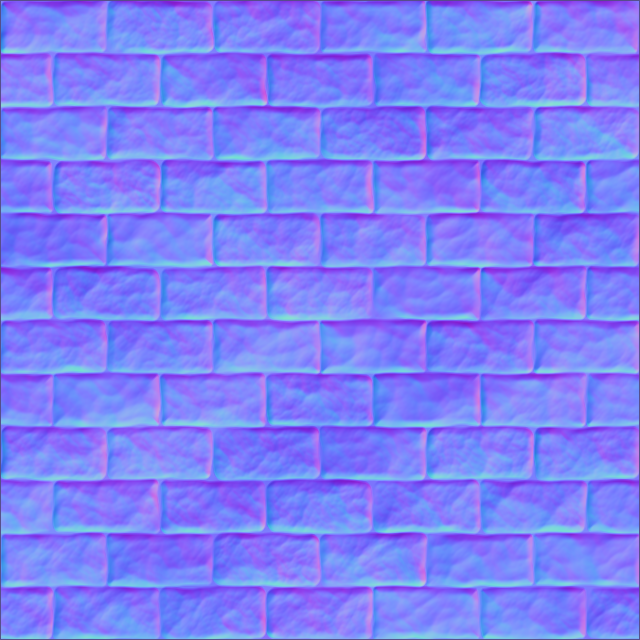
This texture map is drawn by a WebGL 1 fragment shader. Its source:

```glsl
precision highp float;

uniform vec2 u_resolution;

float hash(vec2 p) {
  return fract(sin(dot(p, vec2(127.1, 311.7))) * 4375.85);
}

vec2 hash2(vec2 p) {
  return vec2(hash(p), hash(p + 37.3));
}

// Smooth cellular noise: softly blended squared distance to scattered points
float cellular(vec2 p) {
  vec2 cell = floor(p);
  vec2 local = fract(p);
  float sum = 0.0;
  for (int y = -1; y <= 1; y++) {
    for (int x = -1; x <= 1; x++) {
      vec2 offset = vec2(float(x), float(y));
      vec2 toPoint = offset + hash2(cell + offset) - local;
      sum += exp(-7.0 * dot(toPoint, toPoint));
    }
  }
  return -log(sum + 0.01) / 7.0;
}

float roundedBox(vec2 p, vec2 halfSize, float radius) {
  vec2 q = abs(p) - halfSize + radius;
  return length(max(q, 0.0)) + min(max(q.x, q.y), 0.0) - radius;
}

// Uneven stone: broad dents, then finer pits turned against each other
float stoneGrain(vec2 p, float roughness) {
  vec2 bent = p + 0.05 * sin(p.yx * vec2(5.3, 4.1) + sin(p * 2.3));
  vec2 turned = vec2(0.8 * bent.x - 0.6 * bent.y, 0.6 * bent.x + 0.8 * bent.y);
  float grain = 0.09 * cellular(turned * vec2(1.5, 2.0));
  grain += 0.045 * cellular(bent * vec2(3.3, 3.7) + 17.0);
  grain += 0.016 * roughness * cellular(turned * 7.0 + 11.0);
  grain += 0.005 * roughness * cellular(bent * 13.0 + 29.0);
  return grain;
}

// Wall relief; one unit is one course, and each brick is two units long
float wallHeight(vec2 p) {
  vec2 wavy = p + 0.014 * sin(p.yx * vec2(2.9, 2.1) + 2.0 * sin(p * 1.3));
  wavy += 0.006 * sin(p.yx * vec2(9.0, 7.3) + 2.0 * sin(p * 2.7));

  float row = floor(wavy.y);
  float x = wavy.x + 1.0 - mod(row, 2.0);
  vec2 id = vec2(mod(floor(x / 2.0), 6.0), row);
  vec2 local = vec2(mod(x, 2.0) - 1.0, fract(wavy.y) - 0.5);
  vec2 vary = hash2(id + 5.0);
  vec2 vary2 = hash2(id + 71.0);

  // Narrow joints with ragged, rounded edges and a gentle pillow
  float ragged = max(cellular(p * vec2(2.3, 2.9) + 53.0), 0.0);
  float radius = mix(0.06, 0.18, vary2.x);
  float inside = -roundedBox(local, vec2(1.0, 0.5), radius);
  inside = max(inside - 0.06 * ragged, 0.0);
  float rise = 1.0 - min(inside / 0.14, 1.0);
  float face = 1.0 - rise * rise;
  float height = mix(0.025, 0.037, vary.x) * face;
  height += 0.022 * smoothstep(-0.1, 0.45, inside);

  // A worn facet and grain, different on each brick
  float angle = 6.283 * vary2.y;
  vec2 slope = vec2(cos(angle), sin(angle));
  float fold = dot(local, slope) - mix(0.2, 0.6, vary.y);
  float relief = -0.04 * vary.x * (fold + sqrt(fold * fold + 0.004));
  relief += stoneGrain(p, mix(0.4, 1.3, vary2.x));
  return height + face * relief;
}

// Slow lean of the whole wall, from layered sines
vec2 wallLean(vec2 p) {
  vec2 lean = sin(p.yx * vec2(0.9, 0.7) + 2.0 * sin(p * 0.53 + 1.0));
  lean += sin(p * vec2(1.1, 1.7) + 2.0 * sin(p.yx * 1.2 + 4.0));
  return lean * vec2(0.06, 0.07);
}

void main() {
  vec2 uv = gl_FragCoord.xy / u_resolution;
  vec2 p = uv * 12.0;

  // Tangent-space normal, with green pointing down
  vec2 e = vec2(0.027, 0.0);
  vec2 gradient = vec2(
    wallHeight(p + e.xy) - wallHeight(p - e.xy),
    wallHeight(p + e.yx) - wallHeight(p - e.yx)) / (2.0 * e.x);
  gradient += wallLean(p);
  vec3 normal = normalize(vec3(-0.75 * gradient.x, gradient.y, 1.0));
  vec3 color = normal * 0.5 + vec3(0.495, 0.5, 0.495);

  // Thin dark rim around the sheet
  vec2 rim = min(uv, 1.0 - uv);
  float sheet = smoothstep(0.0005, 0.0025, min(rim.x, rim.y));
  color = mix(vec3(0.33, 0.3, 0.53), color, sheet);

  gl_FragColor = vec4(color, 1.0);
}
```
